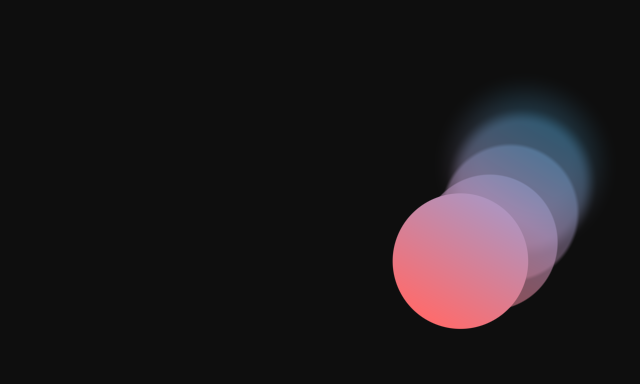
Reproduce this background procedurally as a WebGL 1 fragment shader.

```glsl
precision highp float;

uniform vec2 u_resolution;

#define BACKDROP vec3(0.055)
#define CORAL vec3(0.99, 0.424, 0.431)
#define LILAC vec3(0.686, 0.58, 0.745)
#define BLUE vec3(0.314, 0.62, 0.804)
#define GRADIENT_DIR vec2(0.5, 0.86)
#define GRADIENT_STOPS vec3(0.708, 1.044, 1.302)
#define TRAIL_START vec2(1.199, 0.32)
#define TRAIL_SPAN vec2(0.169, 0.252)
#define RADIUS 0.1765
#define MAX_BLUR 0.065
#define FADE 2.6
#define LAST_DISC 4

// Three-stop gradient shared by all discs
vec3 discColor(vec2 p) {
    float t = dot(p, GRADIENT_DIR);
    vec3 stops = GRADIENT_STOPS;
    float lower = clamp((t - stops.x) / (stops.y - stops.x), 0.0, 1.0);
    float upper = clamp((t - stops.y) / (stops.z - stops.y), 0.0, 1.0);
    return mix(mix(CORAL, LILAC, lower), BLUE, upper);
}

// Curved path: s runs from the front disc (0) to the farthest (1)
vec2 trailCenter(float s) {
    float across = 1.0 - pow(1.0 - s, 2.1);
    float rise = mix(s, smoothstep(0.0, 1.0, s), 0.6);
    return TRAIL_START + TRAIL_SPAN * vec2(across, rise);
}

// Disc coverage with an edge that softens along the trail
float discMask(vec2 p, float s) {
    float softness = MAX_BLUR * s * s * s * s + 0.001 * s + 0.75 / u_resolution.y;
    float d = length(p - trailCenter(s)) - RADIUS;
    return 1.0 - smoothstep(-softness, softness, d);
}

void main() {
    vec2 p = gl_FragCoord.xy / u_resolution.y;
    vec3 gradient = discColor(p);
    vec3 color = BACKDROP;

    // Layer the discs from back to front
    for (int i = 0; i <= LAST_DISC; i++) {
        float s = 1.0 - float(i) / float(LAST_DISC);
        float opacity = 1.0 / (1.0 + FADE * s);
        color = mix(color, gradient, opacity * discMask(p, s));
    }

    gl_FragColor = vec4(color, 1.0);
}
```
